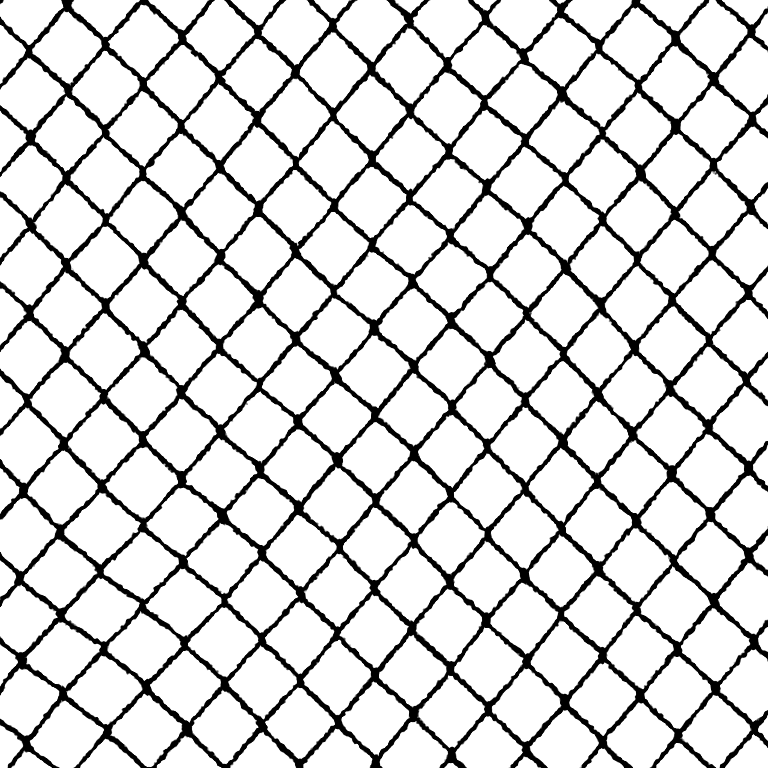
Reproduce this pattern procedurally as a Shadertoy shader.

```glsl
float hash(vec2 p) {
    p = fract(p * vec2(0.1031, 0.1137));
    p += dot(p, p.yx + 33.33);
    return fract((p.x + p.y) * p.x * 91.7);
}

float noise(vec2 p) {
    vec2 i = floor(p), f = fract(p);
    f = f * f * (3.0 - 2.0 * f);
    return mix(mix(hash(i), hash(i + vec2(1, 0)), f.x),
               mix(hash(i + vec2(0, 1)), hash(i + vec2(1, 1)), f.x), f.y);
}

float segment(vec2 p, vec2 a, vec2 b) {
    vec2 d = b - a;
    return length(p - a - d * clamp(dot(p - a, d) / dot(d, d), 0.0, 1.0));
}

float bump(vec2 p, vec2 spread) {
    return exp(-dot(p * p, 1.0 / spread));
}

// Joint position for diagonal indices, with the sag of the mesh
vec2 joint(vec2 id) {
    float i = 0.5 * (id.x + id.y), j = 0.5 * (id.x - id.y);
    vec2 g = vec2(i, j);
    vec2 pos = vec2(0.39 + 0.988 * i, 0.625 - 0.086 * i + 1.135 * j);
    pos.x -= 0.14 * bump(g - vec2(0.0, 6.3), vec2(1.5, 4.0));
    pos.x -= 0.065 * bump(g - vec2(9.0, 4.5), vec2(3.0));
    pos.x += 0.065 * exp(-pow(abs(i + 0.9 * j - 9.2), 2.0) / 4.0) * smoothstep(0.0, 3.0, j);
    pos.x += 0.05 * smoothstep(6.5, 8.0, j) * smoothstep(2.0, 5.0, i);
    pos.y += 0.04 + 0.08 * exp(-pow(abs(i + j - 6.3), 2.0) / 3.0);
    pos.y -= 0.14 * bump(g - vec2(1.0, 8.0), vec2(3.0, 2.5));
    return pos + 0.025 * (vec2(hash(id + 40.0), hash(id + 73.0)) - 0.5);
}

void mainImage(out vec4 fragColor, in vec2 fragCoord) {
    // Ten units per canvas height, y pointing down
    vec2 p = 10.0 * fragCoord / iResolution.y;
    p.y = 10.0 - p.y;

    // Ragged edges
    vec2 q = p + 0.022 * (vec2(noise(p * 14.0), noise(p * 14.0 + 90.0)) - 0.5);
    float rough = 0.026 * (noise(p * 26.0 + 17.0) - 0.5);

    float i = (p.x - 0.39) / 0.988;
    float j = (p.y - 0.625 + 0.086 * i) / 1.135;
    vec2 cell = floor(vec2(i + j, i - j));

    float d = 1.0;
    for (int a = -2; a <= 2; a++)
    for (int b = -2; b <= 2; b++) {
        vec2 id = cell + vec2(a, b);
        vec2 n = joint(id);

        // Wires leave the ends of each twisted joint
        vec2 tip = vec2(0.012, 0.045);
        d = min(d, segment(q, n + tip, joint(id + vec2(1, 0)) - tip) - 0.032);
        tip = vec2(0.01, -0.03);
        d = min(d, segment(q, n + tip, joint(id + vec2(0, 1)) - tip) - 0.029);

        // Upright knot, slightly leaning
        vec2 lean = vec2(0.03 * (hash(id + 11.0) - 0.3), 0.048);
        d = min(d, segment(q, n - lean, n + lean) - 0.046 - 0.014 * hash(id + 5.0));
    }

    float aa = 7.0 / iResolution.y;
    fragColor = vec4(vec3(smoothstep(-aa, aa, d + rough)), 1.0);
}
```
